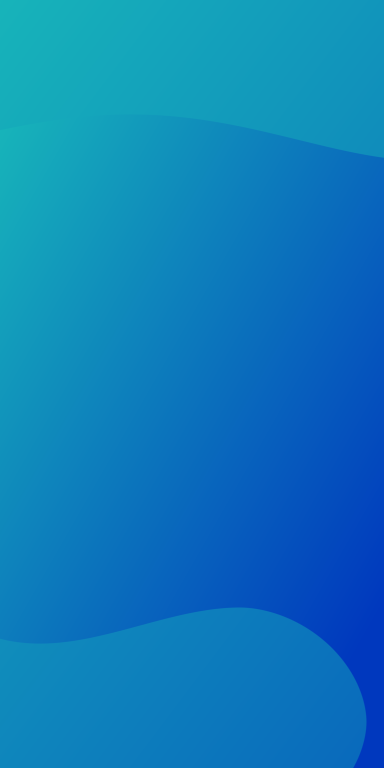
Write a WebGL 2 fragment shader that draws this background.

```glsl
#version 300 es
precision highp float;
// Teal to blue diagonal gradient with a deeper wavy band between a crest and a rounded hill.

#define TEAL vec3(0.09, 0.705, 0.73)
#define BLUE vec3(0.0, 0.22, 0.745)
#define BACK_SLOPE vec2(0.247, 0.186)   // gradient rate of the backdrop
#define BAND_SLOPE vec2(0.588, 0.335)   // gradient rate of the band
#define BAND_START vec2(0.0, 0.339)     // where the band is pure teal
#define CREST vec2(0.34, 0.298)         // highest point of the upper wave
#define VALLEY vec2(0.104, 1.676)       // lowest point of the lower wave
#define HILL_CENTER vec2(0.625, 1.880)
#define HILL_RADII vec2(0.3294, 0.298)
#define HILL_POWER 1.85                 // 2.0 is an ellipse, less is leaner

uniform vec2 u_resolution;
out vec4 fragColor;

vec3 ramp(float t) {
    return mix(TEAL, BLUE, clamp(t, 0.0, 1.0));
}

// Positive below the upper wave
float belowCrest(vec2 p) {
    float u = p.x - CREST.x;
    return p.y - CREST.y - u * u * (0.408 + u * (0.027 - 0.383 * u));
}

// Positive outside the hill: a cubic rise on the left, a superellipse on the right
float outsideHill(vec2 p) {
    vec2 d = p - HILL_CENTER;
    if (d.x < 0.0) {
        float s = (p.x - VALLEY.x) / (HILL_CENTER.x - VALLEY.x);
        float top = HILL_CENTER.y - HILL_RADII.y;
        return mix(VALLEY.y, top, s * s * (3.0 - 2.0 * s)) - p.y;
    }
    vec2 q = pow(abs(d) / HILL_RADII, vec2(HILL_POWER));
    return (pow(q.x + q.y, 1.0 / HILL_POWER) - 1.0) * HILL_RADII.y;
}

void main() {
    // Canvas units: x spans 0 to 1, y runs down from 0 to 2
    vec2 uv = gl_FragCoord.xy / u_resolution;
    vec2 p = vec2(uv.x, 2.0 * (1.0 - uv.y));
    float soft = 0.7 / u_resolution.x;

    vec3 backdrop = ramp(dot(p, BACK_SLOPE));
    vec3 band = ramp(dot(p - BAND_START, BAND_SLOPE));

    // The band fills the space between the two edges
    float inside = min(belowCrest(p), outsideHill(p));
    vec3 color = mix(backdrop, band, smoothstep(-soft, soft, inside));
    fragColor = vec4(color, 1.0);
}
```
